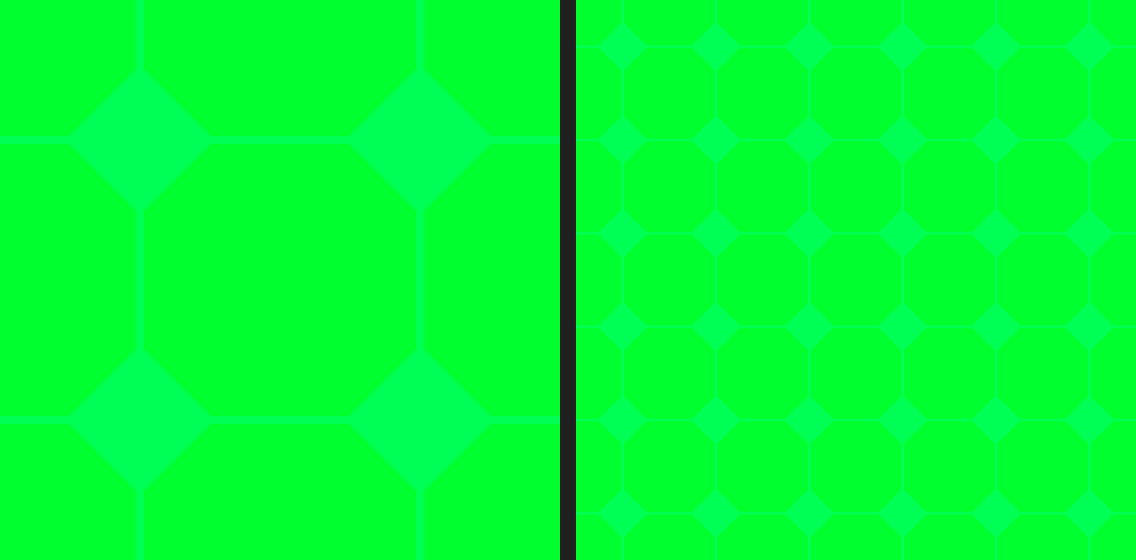
Left, the tile; right, the same tile 3 across and 3 down.
Reproduce this pattern procedurally as a Shadertoy shader.

```glsl
// Octagon tiles with diamond insets joined by thin straight joints, two repeats each way.

const float REPEATS = 2.0;            // whole cells across and down
const float DIAMOND_RADIUS = 0.267;   // centre to corner, in cells
const float JOINT_HALF_WIDTH = 0.0143; // in cells
const vec3 TILE_COLOR = vec3(0.0, 1.0, 0.18);
const vec3 INSET_COLOR = vec3(0.0, 1.0, 0.33);

// Signed distance to a diamond centred on the origin's diagonal axes
float diamondDistance(vec2 p, float radius) {
    return (abs(p.x) + abs(p.y) - radius) * inversesqrt(2.0);
}

// Signed distance to the horizontal and vertical joints through the origin
float jointDistance(vec2 p, float halfWidth) {
    return min(abs(p.x), abs(p.y)) - halfWidth;
}

void mainImage(out vec4 fragColor, in vec2 fragCoord) {
    // Cell coordinates, with a diamond at each cell centre
    vec2 uv = fragCoord / iResolution.xy;
    vec2 cell = fract(uv * REPEATS) - 0.5;

    // Union of insets and joints
    float inset = min(diamondDistance(cell, DIAMOND_RADIUS),
                      jointDistance(cell, JOINT_HALF_WIDTH));

    // Edge coverage over one pixel
    float pixel = REPEATS / min(iResolution.x, iResolution.y);
    float coverage = clamp(0.5 - inset / pixel, 0.0, 1.0);

    fragColor = vec4(mix(TILE_COLOR, INSET_COLOR, coverage), 1.0);
}
```
